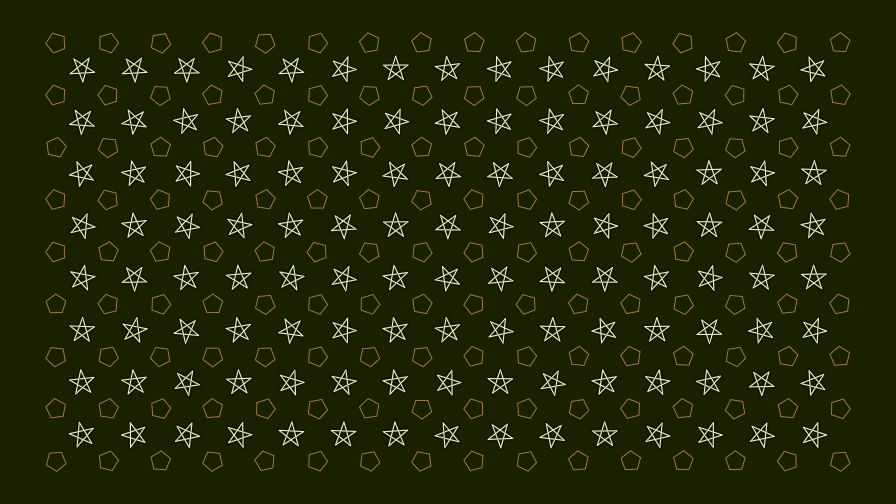
A Shadertoy shader for this pattern:

```glsl
// Staggered grids of finely outlined pentagons and pentagrams, each turned at random, on dark olive.

const float PITCH = 0.1037;                 // grid spacing, in canvas heights
const vec2  PENTAGON_COUNT = vec2(16.0, 9.0);
const vec2  STAR_COUNT     = vec2(15.0, 8.0);

// Sizes below are in grid cells
const float PENTAGON_RADIUS = 0.197;
const float STAR_RADIUS     = 0.247;
const float PENTAGON_LINE   = 0.017;
const float STAR_LINE       = 0.022;
const float SHADE_LINE      = 0.095;        // dark rim behind the star lines

const vec3 BACKGROUND     = vec3(0.100, 0.130, 0.000);
const vec3 SHADE_COLOR    = vec3(0.060, 0.098, 0.000);
const vec3 PENTAGON_COLOR = vec3(0.690, 0.510, 0.250);
const vec3 STAR_COLOR     = vec3(0.960, 0.930, 0.770);

const float TAU = 6.2831853;
const float FAR = 1e3;

float hash(vec2 p) {
    vec3 q = fract(p.xyx * vec3(0.1031, 0.1030, 0.0973));
    q += dot(q, q.yzx + 33.33);
    return fract((q.x + q.y) * q.z);
}

float segmentDistance(vec2 p, vec2 a, vec2 b) {
    vec2 ap = p - a, ab = b - a;
    return length(ap - ab * clamp(dot(ap, ab) / dot(ab, ab), 0.0, 1.0));
}

vec2 onCircle(float angle) {
    return vec2(cos(angle), sin(angle));
}

// Distance to five chords; skip 1 joins neighbours, skip 2 makes a pentagram
float fivePointDistance(vec2 p, float radius, float skip, float turn) {
    float d = FAR;
    for (int i = 0; i < 5; i++) {
        float k = float(i);
        vec2 a = radius * onCircle(turn + TAU * k / 5.0);
        vec2 b = radius * onCircle(turn + TAU * (k + skip) / 5.0);
        d = min(d, segmentDistance(p, a, b));
    }
    return d;
}

// Box-filtered coverage, which also keeps lines thinner than a pixel faithful
float lineCoverage(float d, float width, float pixel) {
    vec2 edges = clamp(0.5 + (d + vec2(0.5, -0.5) * width) / pixel, 0.0, 1.0);
    return edges.x - edges.y;
}

// Line distance in a finite grid of shapes centred on the origin
float gridDistance(vec2 p, vec2 count, float radius, float skip) {
    vec2 grid = p + 0.5 * count;
    vec2 cell = floor(grid);
    if (any(lessThan(cell, vec2(0.0))) || any(greaterThanEqual(cell, count))) return FAR;
    float turn = TAU * hash(cell + 17.0 * skip);
    return fivePointDistance(fract(grid) - 0.5, radius, skip, turn);
}

void mainImage(out vec4 fragColor, in vec2 fragCoord) {
    float pixel = 1.0 / (iResolution.y * PITCH);
    vec2 p = (fragCoord - 0.5 * iResolution.xy) * pixel;

    float pentagons = gridDistance(p, PENTAGON_COUNT, PENTAGON_RADIUS, 1.0);
    float stars = gridDistance(p, STAR_COUNT, STAR_RADIUS, 2.0);

    vec3 color = mix(BACKGROUND, SHADE_COLOR, lineCoverage(stars, SHADE_LINE, pixel));
    color = mix(color, PENTAGON_COLOR, lineCoverage(pentagons, PENTAGON_LINE, pixel));
    color = mix(color, STAR_COLOR, lineCoverage(stars, STAR_LINE, pixel));
    fragColor = vec4(color, 1.0);
}
```
